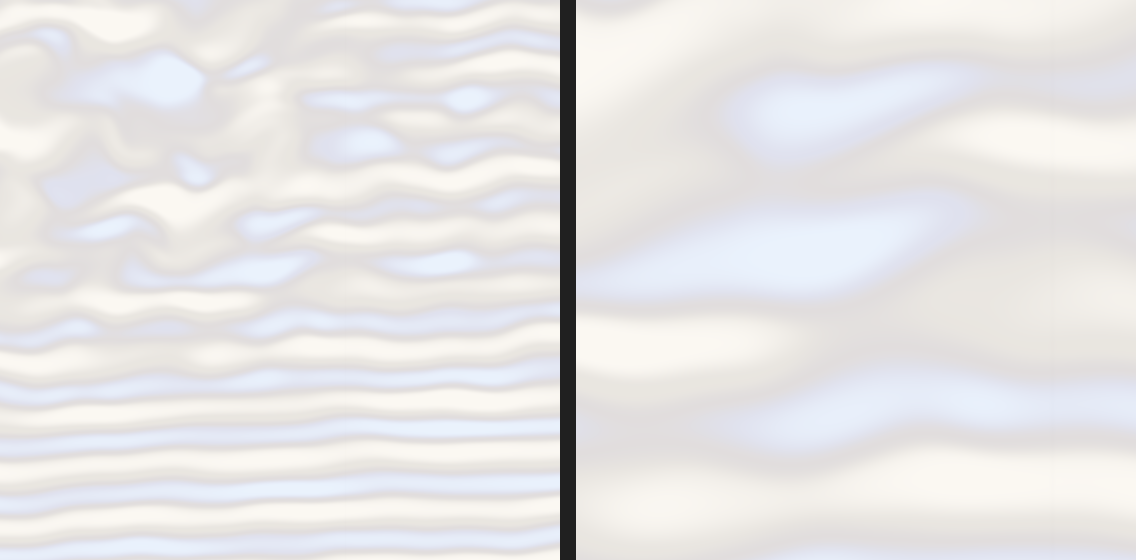
Left: the whole. Right: its middle third, enlarged.
Write a three.js fragment shader that draws this texture.

```glsl
varying vec2 vUv;

const vec3 CREAM = vec3(0.984, 0.972, 0.950);
const vec3 BEIGE = vec3(0.913, 0.900, 0.880);
const vec3 TAUPE = vec3(0.882, 0.868, 0.868);
const vec3 LAVENDER = vec3(0.876, 0.883, 0.934);
const vec3 ICE = vec3(0.916, 0.948, 0.990);

const float TAU = 6.2831853;
const float BAND_COUNT = 10.2;
const float BAND_OFFSET = 0.01;
const float BAND_TILT = 0.035;
const float SWELL = 0.10;
const float CALM_SWELL = 0.024;
const float RIPPLE = 0.050;
const float CALM_RIPPLE = 0.012;
const vec2 BLOB_SCALE = vec2(6.4, 9.6);
const float BLOB_GAIN = 2.9;
const float BAND_FADE = 0.66;
const float CREAM_BIAS = 0.26;
const float RIM_STEP = 0.018;
const float RIM_GAIN = 0.5;
const float SEAM_X = 0.617;
const float SEAM_WIDTH = 0.0025;
const float SEAM_DEPTH = 0.005;

vec2 hash22(vec2 p) {
  vec3 q = fract(p.xyx * vec3(0.1031, 0.1030, 0.0973));
  q += dot(q, q.yzx + 33.33);
  return fract((q.xx + q.yz) * q.zy);
}

float cornerSlope(vec2 cell, vec2 offset) {
  return dot(hash22(cell) * 2.0 - 1.0, offset);
}

// Gradient noise, roughly -0.6 to 0.6
float noise(vec2 p) {
  vec2 i = floor(p);
  vec2 f = p - i;
  vec2 u = f * f * f * (f * (f * 6.0 - 15.0) + 10.0);
  vec2 e = vec2(1.0, 0.0);
  float low = mix(cornerSlope(i, f), cornerSlope(i + e, f - e), u.x);
  float high = mix(cornerSlope(i + e.yx, f - e.yx), cornerSlope(i + e.xx, f - e.xx), u.x);
  return mix(low, high, u.y);
}

// Bands are calm at the bottom and break up towards the upper left
float disorder(vec2 p) {
  return smoothstep(0.16, 0.74, p.y) * mix(1.0, 0.45, smoothstep(0.46, 0.74, p.x));
}

// Positive in cream layers, negative in blue ones
float layerField(vec2 p) {
  float broken = disorder(p);
  float swell = noise(p * vec2(3.4, 3.2) + 17.3);
  float ripple = noise(p * vec2(8.5, 7.5) + 41.7);
  float warp = swell * mix(CALM_SWELL, SWELL, broken);
  warp += ripple * mix(CALM_RIPPLE, RIPPLE, broken);
  float height = p.y + warp - BAND_TILT * p.x - BAND_OFFSET;
  float bands = -cos(TAU * BAND_COUNT * height);

  // Blobs follow the same folds, which slants their edges
  vec2 q = vec2(p.x + 0.8 * RIPPLE * ripple, height) * BLOB_SCALE;
  float blobs = noise(q + 5.4) + 0.45 * noise(q * 1.8 + 63.1);
  return bands * (1.0 - BAND_FADE * broken) + BLOB_GAIN * broken * blobs + CREAM_BIAS;
}

void main() {
  vec2 p = vUv;
  float broken = disorder(p);
  float field = layerField(p);
  float rim = field - layerField(p + vec2(0.0, RIM_STEP));
  float patches = noise(p * vec2(4.0, 9.0) + 88.2);

  // Cream layers, brightest below their upper rim
  float glow = field + RIM_GAIN * rim + 0.8 * patches;
  vec3 warm = mix(TAUPE, BEIGE, smoothstep(0.0, 0.6, field));
  warm = mix(warm, CREAM, smoothstep(0.45, 1.75, glow) * smoothstep(0.0, 0.7, field));

  // Blue layers with icy cores, duller where the bands are broken
  float depth = -field;
  float frost = depth + 0.7 * patches - 0.12 * broken;
  vec3 cool = mix(TAUPE, LAVENDER, smoothstep(0.0, 0.5, depth));
  cool = mix(cool, ICE, smoothstep(0.15, 0.95, frost) * smoothstep(0.1, 0.65, depth));

  vec3 color = mix(cool, warm, smoothstep(-0.08, 0.08, field));

  // Faint vertical seam
  color -= SEAM_DEPTH * (1.0 - smoothstep(0.0, SEAM_WIDTH, abs(p.x - SEAM_X)));

  gl_FragColor = vec4(color, 1.0);
}
```
